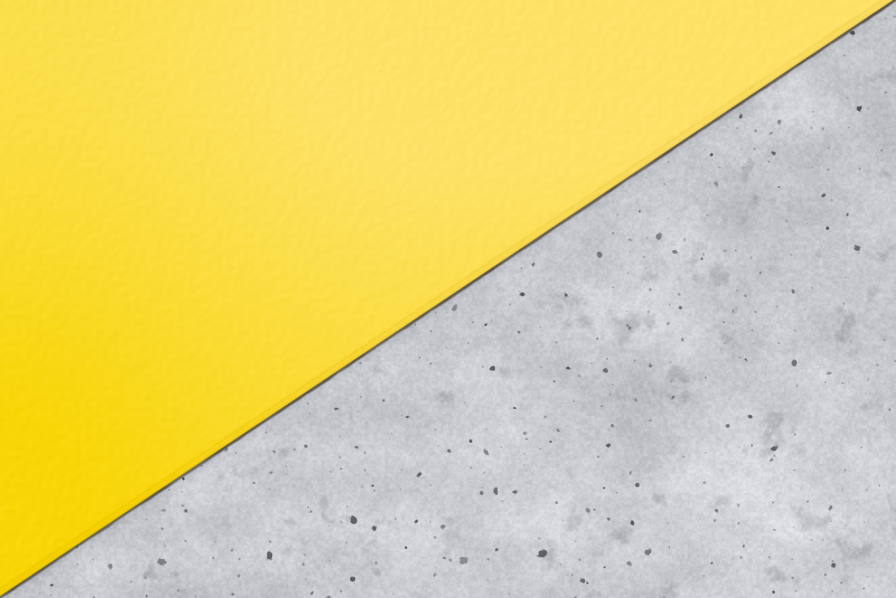
Reproduce this texture procedurally as a WebGL 2 fragment shader.

```glsl
#version 300 es
precision highp float;
// A glossy yellow panel meeting pitted grey concrete along a diagonal seam.

#define SEAM_SLOPE 0.6675
#define SEAM_OFFSET 0.003
#define SEAM_WIDTH 0.0052
#define YELLOW_DEEP vec3(0.970, 0.838, 0.030)
#define YELLOW_PALE vec3(0.992, 0.884, 0.405)
#define CONCRETE vec3(0.792, 0.801, 0.819)
#define SEAM_COLOR vec3(0.335, 0.320, 0.290)
#define PIT_COLOR vec3(0.235, 0.240, 0.260)
#define MOTTLE 0.135
#define GRAIN 0.050

uniform vec2 u_resolution;
out vec4 fragColor;

float hash(vec2 p) {
  vec3 q = fract(p.xyx * vec3(0.1031, 0.1030, 0.0973));
  q += dot(q, q.yzx + 33.33);
  return fract((q.x + q.y) * q.z);
}

float noise(vec2 p) {
  vec2 i = floor(p), f = fract(p);
  f = f * f * (3.0 - 2.0 * f);
  vec2 e = vec2(0.0, 1.0);
  return mix(mix(hash(i), hash(i + e.yx), f.x),
             mix(hash(i + e.xy), hash(i + e.yy), f.x), f.y);
}

float fbm(vec2 p) {
  float sum = 0.0, amp = 0.5;
  for (int i = 0; i < 5; i++) {
    sum += amp * noise(p);
    p = mat2(1.6, 1.2, -1.2, 1.6) * p + 17.3;
    amp *= 0.5;
  }
  return sum;
}

// Soft round patch of unit height.
float patchAt(vec2 p, vec2 center, vec2 size) {
  vec2 q = (p - center) / size;
  return exp(-dot(q, q));
}

// One jittered pit per grid cell, kept with the given chance.
float pits(vec2 p, float cell, float chance, float radius, float seed, float px) {
  vec2 id = floor(p / cell) + seed;
  vec2 jitter = 0.2 + 0.6 * vec2(hash(id + 3.1), hash(id + 8.7));
  vec2 q = (fract(p / cell) - jitter) * cell;
  float angle = 6.2832 * hash(id + 21.4);
  q = mat2(cos(angle), sin(angle), -sin(angle), cos(angle)) * q;
  q.x *= mix(0.6, 1.0, hash(id + 5.9));
  float size = radius * mix(0.35, 1.0, pow(hash(id + 13.2), 2.0));
  float edge = length(q) - size * (0.7 + 0.6 * noise(p * 300.0));
  float keep = step(hash(id + 30.5), chance) * mix(0.5, 1.0, hash(id + 41.0));
  return keep * (1.0 - smoothstep(-px, px, edge));
}

vec3 panel(vec2 p, float d) {
  // Broad sheen, palest along the upper middle
  float sheen = 0.08 + 0.62 * smoothstep(0.05, 0.95, p.y) + 0.30 * smoothstep(0.0, 0.75, p.x);
  sheen += 0.12 * patchAt(p, vec2(0.80, 0.86), vec2(0.45, 0.30));
  sheen -= 0.20 * patchAt(p, vec2(0.0, 0.30), vec2(0.28, 0.35));
  vec3 col = mix(YELLOW_DEEP, YELLOW_PALE, clamp(sheen, 0.0, 1.0));
  // Fine orange-peel relief
  float relief = noise(p * 110.0) - noise(p * 110.0 + vec2(0.35, -0.35));
  col += relief * vec3(0.015, 0.018, 0.045);
  // Rolled lip beside the seam
  float lip = exp(-pow((d - 0.010) / 0.0025, 2.0));
  col -= lip * vec3(0.020, 0.035, 0.06);
  return col - exp(-d / 0.004) * vec3(0.05, 0.08, 0.10);
}

vec3 concrete(vec2 p, float d, float px) {
  float cloud = fbm(p * 4.5 + 2.0) - 0.49;
  float blotch = fbm(p * vec2(13.0, 16.0) + 9.0) - 0.49;
  float tone = MOTTLE * (0.65 * cloud + blotch);
  tone += GRAIN * (noise(p * 150.0) + noise(p * 310.0) - 1.0);
  // Weathered zones and paler areas
  tone -= 0.045 * patchAt(p, vec2(1.08, 0.34), vec2(0.20, 0.09));
  tone -= 0.035 * patchAt(p, vec2(1.27, 0.69), vec2(0.14, 0.06));
  tone -= 0.035 * patchAt(p, vec2(0.20, 0.06), vec2(0.20, 0.07));
  tone += 0.025 * patchAt(p, vec2(1.35, 0.10), vec2(0.30, 0.16));
  tone += 0.020 * patchAt(p, vec2(0.80, 0.40), vec2(0.20, 0.15));
  vec3 col = CONCRETE + tone * vec3(1.02, 1.0, 0.96);
  // Small stains, then pits in three sizes
  float stain = smoothstep(0.64, 0.82, fbm(p * 24.0 + 31.0));
  col -= 0.09 * stain;
  float holes = pits(p, 0.105, 0.50, 0.0068, 4.0, px);
  holes = max(holes, pits(p + 0.023, 0.062, 0.36, 0.0040, 57.0, px));
  holes = max(holes, 0.6 * pits(p + 0.011, 0.030, 0.32, 0.0022, 90.0, px));
  col = mix(col, PIT_COLOR, 0.85 * holes);
  // Contact shade under the panel
  return col - 0.11 * exp(d / 0.009);
}

void main() {
  vec2 p = gl_FragCoord.xy / u_resolution.y;
  float px = 0.9 / u_resolution.y;
  // Signed distance to the seam, positive on the panel
  float d = (p.y - SEAM_OFFSET - SEAM_SLOPE * p.x) / length(vec2(1.0, SEAM_SLOPE));
  float wobble = 0.0016 * (noise(p * 60.0) - 0.5);

  vec3 col = concrete(p, min(d, 0.0), px);
  float gap = smoothstep(-SEAM_WIDTH - px, -SEAM_WIDTH + 2.0 * px, d + wobble);
  col = mix(col, SEAM_COLOR, gap * (0.75 + 0.25 * noise(p * 40.0)));
  col = mix(col, panel(p, max(d, 0.0)), smoothstep(-px, px, d));
  fragColor = vec4(clamp(col, 0.0, 1.0), 1.0);
}
```
